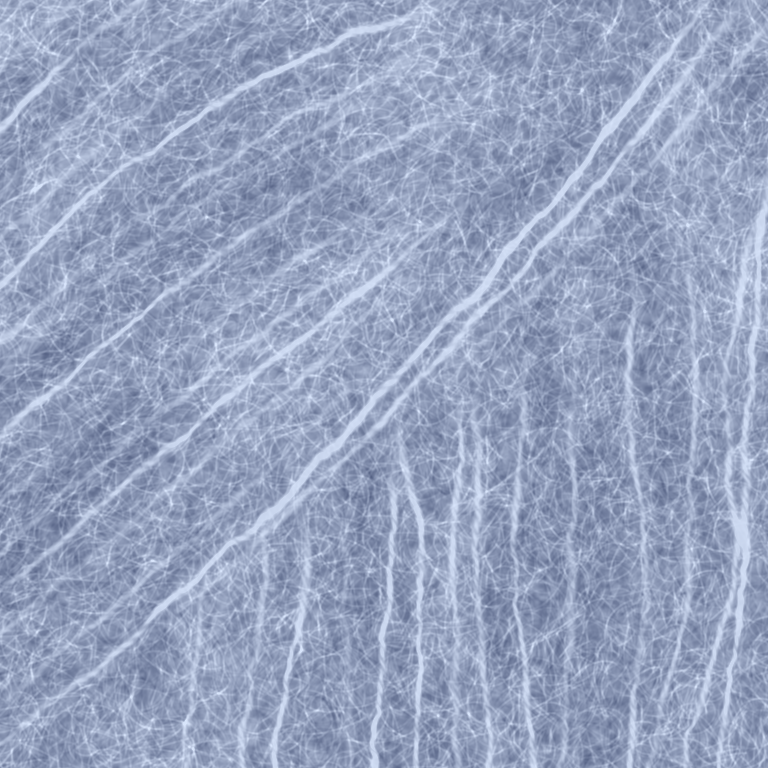
Reproduce this texture procedurally as a three.js fragment shader.

```glsl
// Brushed mohair: layers of short curled hairs over grainy shading, with pale
// twisted yarns fanning along a diagonal ridge and hanging down below it.
// Everything is summed as one tone, which is then mapped to a blue ramp.

#define SHADE_COLOR vec3(0.40, 0.45, 0.58)
#define LIGHT_COLOR vec3(0.72, 0.77, 0.87)
#define BASE_TONE 0.31
#define YARN_TONE 1.38
#define HAIR_LAYERS 22
#define HAIR_WIDTH 0.0027
#define HAIR_CONTRAST 0.52
#define YARN_WIDTH 0.0064
#define PATCH_CONTRAST 0.36
#define GRAIN_CONTRAST 0.36

varying vec2 vUv;

vec3 hash3(vec2 p) {
  vec3 q = fract(p.xyx * vec3(0.1031, 0.1030, 0.0973));
  q += dot(q, q.yxz + 33.33);
  return fract((q.xxy + q.yzz) * q.zyx);
}

float noise(vec2 p) {
  vec2 cell = floor(p), f = fract(p);
  f = f * f * (3.0 - 2.0 * f);
  float low = mix(hash3(cell).x, hash3(cell + vec2(1.0, 0.0)).x, f.x);
  float high = mix(hash3(cell + vec2(0.0, 1.0)).x, hash3(cell + 1.0).x, f.x);
  return mix(low, high, f.y);
}

// Signed distance, roughly, to the fan curve leaving the left edge at height c
float fanDistance(vec2 p, float c) {
  float a = 0.75 + 0.42 * c, b = 0.36 - 1.65 * c;
  return (p.y - c - (a + b * p.x) * p.x) / length(vec2(1.0, a + 2.0 * b * p.x));
}

// One layer of curled hairs, one per cell, most of them lighter than the base
float hairLayer(vec2 p, float size, float seed) {
  float sum = 0.0;
  vec2 home = floor(p / size);
  for (int k = 0; k < 9; k++) {
    vec2 cell = home + vec2(mod(float(k), 3.0), floor(float(k) / 3.0)) - 1.0;
    vec3 place = hash3(cell + seed * 17.3 + 50.0);
    vec3 shape = hash3(cell + seed * 29.7 + 190.0);
    vec2 center = (cell + place.xy) * size;
    float flow = mix(1.5, 0.72, smoothstep(-0.04, 0.04, fanDistance(center, 0.03)));
    float angle = flow + (place.z + shape.x - 1.0) * 1.9;
    vec2 axis = vec2(cos(angle), sin(angle)), q = p - center;
    q = vec2(dot(q, axis), dot(q, vec2(-axis.y, axis.x)));
    float bend = (shape.y - 0.5) * 1.3 / size;
    float d = abs(q.y - bend * q.x * q.x) / length(vec2(1.0, 2.0 * bend * q.x));
    float ends = 1.0 - smoothstep(0.45, 0.9, abs(q.x) / size);
    sum += (1.0 - smoothstep(0.0, HAIR_WIDTH, d)) * ends * (shape.z * 0.72 - 0.2);
  }
  return sum;
}

// Yarn profile: uneven, twisted core inside a faint halo
float yarn(float d, float along, float seed) {
  d += 0.009 * (noise(vec2(along * 24.0, seed)) - 0.5);
  d += 0.004 * (noise(vec2(along * 70.0, seed + 11.0)) - 0.5);
  float twist = 0.5 + 0.7 * noise(vec2(along * 38.0, seed + 7.0));
  twist += 0.18 * cos(along * 420.0 + d * 700.0);
  float width = YARN_WIDTH * (0.65 + 0.7 * noise(vec2(along * 20.0, seed + 3.0)));
  float core = 1.0 - smoothstep(0.1 * width, width, abs(d));
  return core * twist + 0.17 * exp(-d * d / 0.00015);
}

// Yarns that fan across the upper left; every third one is strong
float fanYarns(vec2 p) {
  float sum = 0.0;
  for (int i = 1; i < 15; i++) {
    float n = float(i), strong = 1.0 - step(0.5, mod(n, 3.0));
    vec3 r = hash3(vec2(n, 71.0));
    float c = 0.03 + n * 0.0667 + (1.0 - strong) * (r.x - 0.5) * 0.04;
    float reach = 1.0 - smoothstep(0.45, 0.68, p.x + (1.0 - strong) * r.z * 0.25);
    float fade = 0.45 + 0.75 * noise(vec2(p.x * 7.0, n + 30.0));
    sum += yarn(fanDistance(p, c), p.x, n) * mix(0.5, 1.0, strong) * reach * fade;
  }
  return sum;
}

// The bright ridge yarn with looser ones beside it
float ridgeYarns(vec2 p) {
  float sum = 0.0;
  for (int i = 0; i < 3; i++) {
    float n = float(i);
    float d = fanDistance(p, 0.03) + n * (0.032 + 0.03 * (p.x - 0.8));
    float reach = smoothstep(n * 0.27 - 0.2, n * 0.27 + 0.4, p.x);
    reach *= 1.0 - smoothstep(0.84, 0.96, p.x - n * 0.05);
    sum += yarn(d, p.x, n + 40.0) * reach * (1.35 - 0.38 * n);
  }
  return sum;
}

// Wavy yarns that hang below the ridge
float hangingYarns(vec2 p) {
  float sum = 0.0;
  for (int i = 0; i < 14; i++) {
    float n = float(i);
    vec3 r = hash3(vec2(n, 23.0));
    float x = 0.28 + n * 0.053 + (r.x - 0.5) * 0.03;
    float top = 0.24 + 0.74 * (x - 0.28) + (r.y - 0.5) * 0.08;
    float sway = 0.05 * (noise(vec2(p.y * 4.0, n * 5.0)) - 0.5);
    sway += 0.09 * smoothstep(0.6, 1.0, x) * (p.y - 0.2);
    float reach = 1.0 - smoothstep(top - 0.08, top + 0.05, p.y);
    float fade = 0.4 + 0.9 * noise(vec2(p.y * 6.0, n + 90.0));
    sum += yarn(p.x - x - sway, p.y, n + 60.0) * reach * fade * mix(0.65, 1.1, r.z);
  }
  return sum;
}

void main() {
  vec2 p = vUv, corner = p - vec2(0.98, 0.86);
  // Soft shading drawn out along the yarns, then fine grain
  vec2 diagonal = mat2(0.75, -0.66, 0.66, 0.75) * p + 2.0;
  float patches = mix(noise(p * vec2(17.0, 5.0) + 40.0), noise(diagonal * vec2(5.0, 17.0)),
    smoothstep(-0.04, 0.03, fanDistance(p, 0.03)));
  float tone = BASE_TONE + PATCH_CONTRAST * (patches - 0.5);
  tone += 0.11 * smoothstep(0.55, 1.0, p.y) - 0.25 * exp(-dot(corner, corner) / 0.004);
  tone += GRAIN_CONTRAST * (noise(p * 85.0) + noise(p.yx * 190.0 + 9.0) - 1.0);
  // Hairs from short and tight to long and loose
  for (int i = 0; i < HAIR_LAYERS; i++) {
    float n = float(i), size = mix(0.02, 0.062, n / float(HAIR_LAYERS));
    tone += HAIR_CONTRAST * hairLayer(p + n * 0.037, size, n);
  }
  float cover = clamp(fanYarns(p) + ridgeYarns(p) + hangingYarns(p), 0.0, 0.95);
  tone = clamp(mix(tone, YARN_TONE, cover * 0.9), -0.2, 1.4);
  gl_FragColor = vec4(mix(SHADE_COLOR, LIGHT_COLOR, tone), 1.0);
}
```
